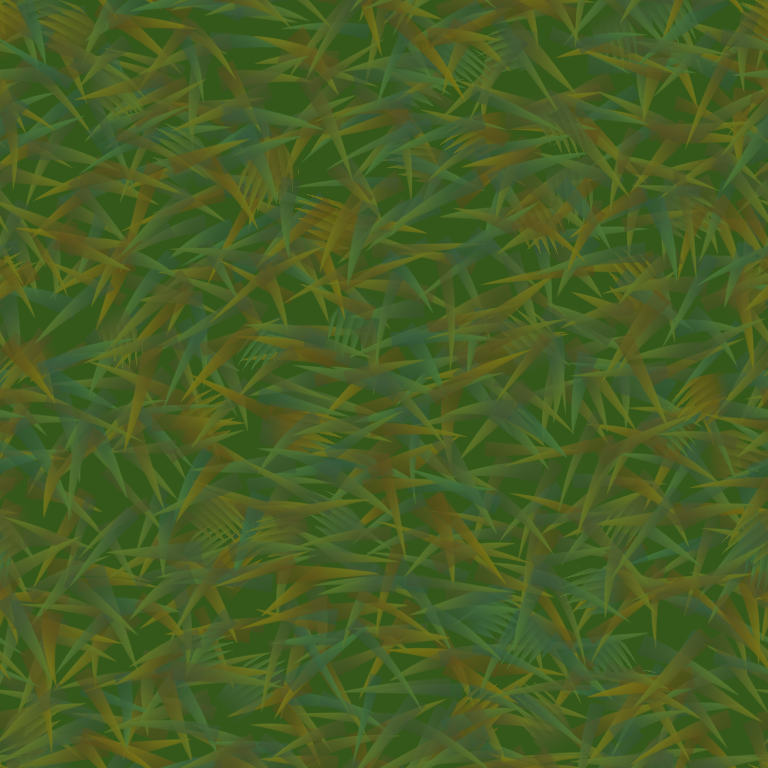
Reproduce this texture procedurally as a three.js fragment shader.

```glsl
varying vec2 vUv;

vec4 hash4(vec3 p) {
  vec4 q = fract(p.xyzx * vec4(0.1031, 0.1030, 0.0973, 0.1099));
  q += dot(q, q.wzxy + 33.33);
  return fract((q.xxyz + q.yzzw) * q.zywx);
}

// Tint from root to tip: warm 0 is teal, warm 1 is ochre
vec3 grassTint(float warm, float tipWarm, float along) {
  vec3 root = mix(vec3(0.19, 0.35, 0.27), vec3(0.38, 0.30, 0.09), warm);
  vec3 tip = mix(vec3(0.26, 0.46, 0.23), vec3(0.48, 0.45, 0.07), tipWarm);
  return mix(root, tip, smoothstep(0.0, 0.85, along));
}

// Heading to the left or right, mostly sideways and drooping
vec2 heading(float side, float tilt) {
  return vec2(side * cos(tilt), sin(tilt));
}

// Tapered blade with a cut root and a tip bent downward
vec4 blade(vec2 p, vec4 shape, vec4 tone) {
  float side = shape.x < 0.5 ? -1.0 : 1.0;
  vec2 dir = heading(side, mix(-1.35, 0.65, shape.y));
  float len = mix(0.085, 0.15, shape.z);
  float along = dot(p, dir) / len + 0.5;
  float bend = mix(-0.004, 0.03, shape.w);
  float across = dot(p, vec2(-dir.y, dir.x) * side) + bend * (along * along - 0.3);
  float halfWidth = mix(0.008, 0.0145, tone.z) * pow(clamp(1.0 - along, 0.0, 1.0), 0.8);
  float mask = smoothstep(0.0012, -0.0012, abs(across) - halfWidth);
  mask *= smoothstep(-0.0012, 0.0012, along * len) * step(along, 1.0);
  vec3 tint = grassTint(tone.x, mix(tone.x, tone.y, 0.35), along);
  tint *= 1.0 + 0.07 * clamp(across / (halfWidth + 0.001), -1.0, 1.0);
  return vec4(tint, mask * mix(0.5, 0.88, smoothstep(0.0, 0.6, along)));
}

// Broad tuft with soft ribs and a serrated end
vec4 tuft(vec2 p, vec4 shape, vec4 tone) {
  float side = shape.x < 0.5 ? -1.0 : 1.0;
  vec2 dir = heading(side, mix(-1.5, 1.2, shape.y));
  float len = mix(0.085, 0.125, shape.z);
  float along = dot(p, dir) / len + 0.5;
  float across = dot(p, vec2(-dir.y, dir.x) * side) / mix(0.028, 0.042, shape.w);
  across += 0.35 * along * along - 0.15;
  float rib = fract(across * 3.2 + along * 1.6 + tone.w);
  float tooth = max(1.0 - 5.0 * rib, rib * 1.25 - 0.25);
  float end = 1.0 - 0.4 * across * across + 0.15 * across - 0.38 * tooth;
  float mask = smoothstep(0.0, 0.03, end - along);
  mask *= smoothstep(0.0, 0.06, mix(0.65, 1.05, along) - abs(across));
  vec3 tint = grassTint(tone.x, mix(tone.x, tone.y, 0.3), along);
  tint *= 1.03 - 0.2 * tooth * smoothstep(0.1, 0.7, along);
  return vec4(tint, mask * 0.8 * smoothstep(0.0, 0.4, along));
}

void main() {
  vec3 color = vec3(0.204, 0.345, 0.10);

  // Six layers of blades, with tufts in two layers between them
  for (int layer = 0; layer < 8; layer++) {
    bool tufted = layer == 2 || layer == 5;
    float cells = tufted ? 7.0 : 12.0;
    vec2 home = floor(vUv * cells);
    for (int j = -1; j <= 1; j++) {
      for (int i = -1; i <= 1; i++) {
        vec2 cell = home + vec2(float(i), float(j));
        vec3 id = vec3(mod(cell, cells), float(layer) * 17.0) + 3.0;
        vec4 place = hash4(id);
        vec4 shape = hash4(id + 41.0);
        vec4 tone = hash4(id + 83.0);
        vec2 p = vUv - (cell + place.xy) / cells;
        vec4 grass = vec4(0.0);
        if (!tufted) grass = blade(p, shape, tone);
        else if (place.z < 0.5) grass = tuft(p, shape, tone);
        color = mix(color, grass.rgb, grass.a);
      }
    }
  }

  gl_FragColor = vec4(color, 1.0);
}
```
